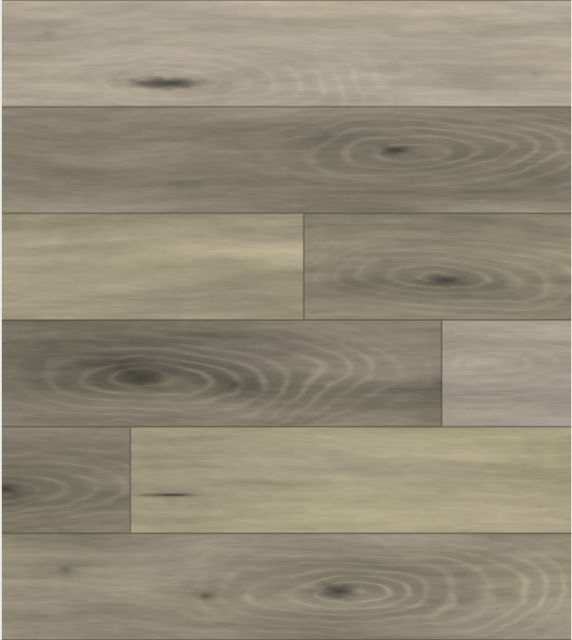
Write a Shadertoy shader that draws this texture.

```glsl
// Six rows of weathered oak planks with staggered butt joints.
// Each plank gets a tone, a main knot with stretched growth rings, hashed
// small knots, and layers of noise drawn out along the grain.

const float ROWS = 6.0;
const float SEAM_WIDTH = 0.007;
const vec3 OAK = vec3(1.0, 0.945, 0.822);
const vec3 KNOT_COLOR = vec3(0.25, 0.245, 0.225);
const vec3 SEAM_COLOR = vec3(0.30, 0.28, 0.24);
const vec3 EDGE_COLOR = vec3(0.93, 0.93, 0.91);

// Joint position across each row, from the top; above 1 means unbroken
const float JOINT[6] = float[6](2.0, 2.0, 0.531, 0.772, 0.228, 2.0);
// Brightness and yellowness of each plank
const vec2 TONE[9] = vec2[9](
    vec2(0.665, -0.5), vec2(0.535, 0.0), vec2(0.630, 0.6),
    vec2(0.575, 0.3), vec2(0.520, -0.1), vec2(0.655, -0.9),
    vec2(0.535, 0.0), vec2(0.650, 1.0), vec2(0.570, 0.1));
// Main knot of each plank: x, y, size, strength of the rings
const vec4 KNOT[9] = vec4[9](
    vec4(1.58, 0.78, 0.045, 0.35), vec4(3.70, 0.41, 0.040, 0.80),
    vec4(1.20, 0.50, 0.001, 0.00), vec4(4.18, 0.63, 0.040, 0.70),
    vec4(1.32, 0.54, 0.070, 1.00), vec4(4.60, 0.40, 0.001, 0.30),
    vec4(0.00, 0.58, 0.035, 0.60), vec4(1.60, 0.64, 0.016, 0.00),
    vec4(3.17, 0.54, 0.065, 1.00));

float hash(vec2 p) {
    return fract(sin(dot(p, vec2(127.1, 311.7))) * 43758.5453);
}

float noise(vec2 p) {
    vec2 i = floor(p), f = fract(p);
    f = f * f * (3.0 - 2.0 * f);
    return mix(mix(hash(i), hash(i + vec2(1, 0)), f.x),
               mix(hash(i + vec2(0, 1)), hash(i + vec2(1, 1)), f.x), f.y);
}

float fbm(vec2 p) {
    float sum = 0.0, amp = 0.5;
    for (int i = 0; i < 4; i++) {
        sum += amp * noise(p);
        p = p * 2.03 + 17.3;
        amp *= 0.5;
    }
    return sum / 0.9375;
}

// Signed brightness of long grain: broad bands, streaks, pores and flecks
float grain(vec2 p, float seed) {
    vec2 q = p + seed * vec2(7.3, 3.1);
    q.y += 0.10 * (noise(q * vec2(0.9, 1.5)) - 0.5);
    float bands = fbm(q * vec2(0.45, 3.2)) - 0.5;
    float streaks = fbm(q * vec2(1.3, 14.0) + 5.0) - 0.5;
    float pores = noise(q * vec2(5.0, 46.0)) - 0.5;
    float flecks = fbm(q * vec2(9.0, 24.0) + 9.0) - 0.5;
    return 0.21 * bands + 0.10 * streaks + 0.026 * pores + 0.045 * flecks;
}

// Pale, broken growth rings stretched along the plank; d is from the knot
float rings(vec2 d, float seed) {
    vec2 q = d + seed * 4.7;
    vec2 bent = d + vec2(0.5, 0.16) * (fbm(q * vec2(1.1, 2.2)) - 0.5);
    float r = length(bent * vec2(0.26, 1.0));
    float phase = 6.2832 * (r * 15.0 + 1.4 * noise(q * vec2(1.5, 3.0)));
    float line = pow(0.5 + 0.5 * sin(phase), 3.0) - 0.3;
    float reach = exp(-d.y * d.y * 8.0) * exp(-pow(abs(d.x - 0.7) / 1.8, 4.0));
    return line * reach * (0.35 + 0.9 * noise(q * vec2(5.0, 11.0)));
}

// Ragged dark spot, stretched along the grain
float spot(vec2 d, float size, float stretch) {
    vec2 e = d / vec2(size * stretch, size);
    return exp(-dot(e, e) * (0.6 + 0.9 * noise(d * vec2(12.0, 32.0) + 40.0)));
}

vec3 plank(vec2 p, int id) {
    float seed = float(id) + 1.0;
    vec4 knot = KNOT[id];
    vec2 d = p - knot.xy;

    // Grain swells around the main knot
    float swell = exp(-dot(d * vec2(1.4, 4.0), d * vec2(1.4, 4.0)));
    float value = TONE[id].x + grain(p - vec2(0.0, d.y * 0.5 * swell), seed);
    value += 0.095 * knot.w * rings(d, seed);
    vec2 halo = d / vec2(1.5, 0.32);
    value -= 0.06 * knot.w * exp(-dot(halo, halo));
    float dark = 0.85 * spot(d, knot.z, mix(14.0, 2.3, sqrt(knot.w)));

    // Smaller scattered knots with smoky surrounds
    for (int i = 0; i < 3; i++) {
        vec2 key = vec2(seed, float(i) + 2.0);
        vec2 at = vec2((float(i) + hash(key)) * 1.8, 0.2 + 0.6 * hash(key + 9.0));
        float amount = knot.w * hash(key + 21.0);
        dark += 0.55 * amount * spot(p - at, 0.035, 1.7);
        value -= 0.07 * amount * spot(p - at, 0.14, 2.5);
    }

    float yellow = TONE[id].y + 1.2 * (fbm(p * vec2(0.6, 3.0) + seed * 11.0) - 0.5);
    vec3 tint = OAK + yellow * vec3(0.0, 0.006, -0.035);
    return mix(value * tint, KNOT_COLOR, clamp(dark, 0.0, 0.9));
}

void mainImage(out vec4 fragColor, in vec2 fragCoord) {
    vec2 uv = fragCoord / iResolution.xy;
    float aspect = iResolution.x / iResolution.y;
    float pixel = ROWS / iResolution.y;

    // Row units: one plank is 1 high, y runs downwards
    vec2 p = vec2(uv.x * aspect, 1.0 - uv.y) * ROWS;
    int row = clamp(int(p.y), 0, 5);
    float joint = JOINT[row];
    int id = row + clamp(row - 2, 0, 3) + (uv.x > joint ? 1 : 0);
    vec2 local = vec2(p.x, fract(p.y));
    vec3 color = plank(local, id);

    // Seams between rows and at the butt joints
    float seam = min(min(local.y, 1.0 - local.y), abs(uv.x - joint) * aspect * ROWS);
    float line = 1.0 - smoothstep(SEAM_WIDTH - 0.5 * pixel, SEAM_WIDTH + 0.8 * pixel, seam);
    color = mix(color, SEAM_COLOR, 0.5 * line);

    // Pale slivers along the left and right sides
    float side = min(uv.x - 0.0032, 0.9985 - uv.x) * iResolution.x;
    color = mix(EDGE_COLOR, color, clamp(side + 0.5, 0.0, 1.0));
    fragColor = vec4(color, 1.0);
}
```
